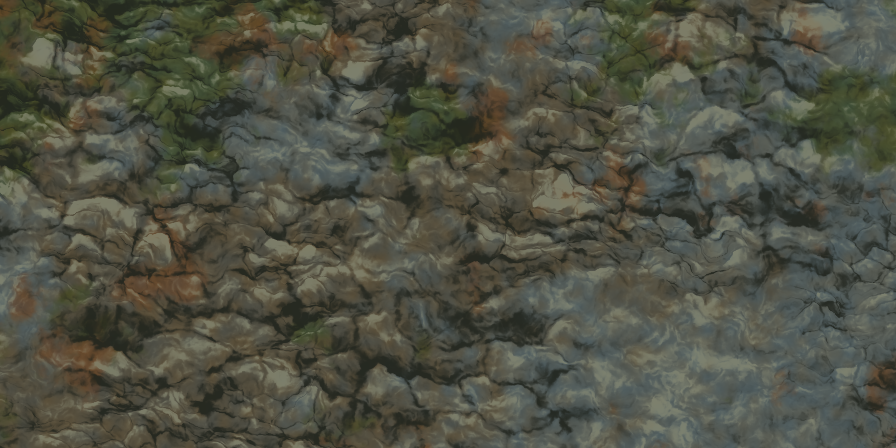
Reproduce this texture procedurally as a Shadertoy shader.

```glsl
const vec3 SLATE = vec3(0.325, 0.355, 0.340);
const vec3 EARTH = vec3(0.325, 0.305, 0.245);
const vec3 PALE  = vec3(0.450, 0.460, 0.385);
const vec3 MOSS  = vec3(0.245, 0.285, 0.140);
const vec3 RUST  = vec3(0.400, 0.270, 0.165);
const vec3 SHADE = vec3(0.155, 0.175, 0.140);

const vec2  BIG_STONES   = vec2(6.5, 10.5);   // cells per canvas height
const vec2  SMALL_STONES = vec2(14.0, 23.0);
const vec2  STROKES      = vec2(32.0, 95.0);
const float GRIT_SCALE   = 105.0;
const float WARP         = 0.11;
const float TILT         = 0.14;              // downward slope of the strata
const float STONE_LIGHT  = 0.42;
const float RELIEF       = 0.95;
const float CREVICE      = 0.36;
const float STROKE_DEPTH = 0.42;
const float GRIT_DEPTH   = 0.30;

float hash(vec2 p) {
    vec3 q = fract(vec3(p.xyx) * 0.1031);
    q += dot(q, q.yzx + 33.33);
    return fract((q.x + q.y) * q.z);
}

vec2 hash2(vec2 p) {
    return vec2(hash(p), hash(p + 71.7));
}

float noise(vec2 p) {
    vec2 i = floor(p), f = fract(p);
    f = f * f * (3.0 - 2.0 * f);
    return mix(mix(hash(i), hash(i + vec2(1, 0)), f.x),
               mix(hash(i + vec2(0, 1)), hash(i + vec2(1, 1)), f.x), f.y);
}

float fbm(vec2 p) {
    float sum = 0.0, amp = 0.5;
    for (int i = 0; i < 5; i++) {
        sum += amp * noise(p);
        p = mat2(0.8, 0.6, -0.6, 0.8) * p * 2.03 + 13.1;
        amp *= 0.5;
    }
    return sum / 0.97;
}

// x: distance to the crevice, y: light from above, z: random per stone
vec3 stones(vec2 p) {
    vec2 cell = floor(p), toStone = vec2(0.0);
    float first = 9.0, second = 9.0, id = 0.0;
    for (int y = -1; y <= 1; y++)
    for (int x = -1; x <= 1; x++) {
        vec2 c = cell + vec2(x, y);
        vec2 d = p - c - 0.1 - 0.8 * hash2(c);
        float dist = length(d);
        if (dist < first) {
            second = first;
            first = dist;
            toStone = d;
            id = hash(c + 5.3);
        } else {
            second = min(second, dist);
        }
    }
    return vec3(second - first, dot(toStone, vec2(-0.35, 0.95)), id);
}

// Shading of one layer of stones, faded out where the mask is low
float stoneTone(vec2 p, float mask) {
    vec3 s = stones(p);
    float body = smoothstep(0.0, 0.25, s.x);
    float lit = STONE_LIGHT * (s.y * 1.1 + 0.6 * (s.z - 0.5)) * body;
    return mask * (lit - CREVICE * (1.0 - smoothstep(0.0, 0.16, s.x)));
}

void mainImage(out vec4 fragColor, in vec2 fragCoord) {
    vec2 p = fragCoord / iResolution.y;

    // Warped, tilted strata
    vec2 bend = vec2(fbm(p * 5.0 + 3.0), fbm(p * 5.0 + 41.0)) - 0.5;
    vec2 fine = vec2(fbm(p * 19.0 + 8.0), fbm(p * 19.0 + 57.0)) - 0.5;
    vec2 q = p + WARP * bend + 0.045 * fine;
    q.y += TILT * q.x;

    // Stones, bumps and brushed surface
    float bigMask = smoothstep(0.38, 0.58, fbm(p * 3.5 + 21.0));
    float smallMask = smoothstep(0.44, 0.62, fbm(p * 4.5 + 63.0));
    vec2 bump = q * vec2(11.0, 17.0);
    float relief = fbm(bump) - fbm(bump + vec2(-0.25, 0.5));
    float stroke = noise((q + 0.12 * bend.yx) * STROKES);
    float grit = noise(p * GRIT_SCALE + 9.0 * fine);
    float tone = 1.03 + 0.6 * (fbm(p * 4.0 + 90.0) - 0.5);
    tone += stoneTone(q * BIG_STONES, bigMask);
    tone += 0.8 * stoneTone(q * SMALL_STONES + 31.0, smallMask);
    tone += RELIEF * relief;
    tone += STROKE_DEPTH * (stroke - 0.5) * (0.4 + 0.6 * bigMask);
    tone += GRIT_DEPTH * (grit - 0.5);

    // Thin dark cracks
    float crack = abs(fbm(q * vec2(7.0, 12.0) + 15.0) - 0.5);
    tone -= 0.22 * (1.0 - smoothstep(0.0, 0.03, crack)) * smallMask;

    // Ground colours in broad patches
    float earthy = fbm(p * 3.0 + 7.0) + 0.16 * (0.9 - p.x) + 0.35 * fine.x;
    vec3 color = mix(SLATE, EARTH, smoothstep(0.36, 0.60, earthy));
    float mossy = fbm(p * 4.2 + 33.0) + 0.22 * (p.y - 0.6) + 0.4 * fine.y;
    color = mix(color, MOSS, 0.75 * smoothstep(0.56, 0.74, mossy));
    float rusty = fbm(p * 5.5 + 77.0) + 0.5 * fine.x - 0.05 * p.x;
    color = mix(color, RUST, 0.65 * smoothstep(0.58, 0.76, rusty));
    color += 0.05 * (noise(p * 38.0 + 4.0) - 0.5) * vec3(1.0, 0.1, -0.9);

    // Light and dark
    color = mix(color, PALE, 0.75 * smoothstep(1.05, 1.5, tone));
    color = mix(color, SHADE, 0.85 * smoothstep(0.95, 0.4, tone));
    color *= mix(1.0, clamp(tone, 0.6, 1.35), 0.45);
    fragColor = vec4(color, 1.0);
}
```
